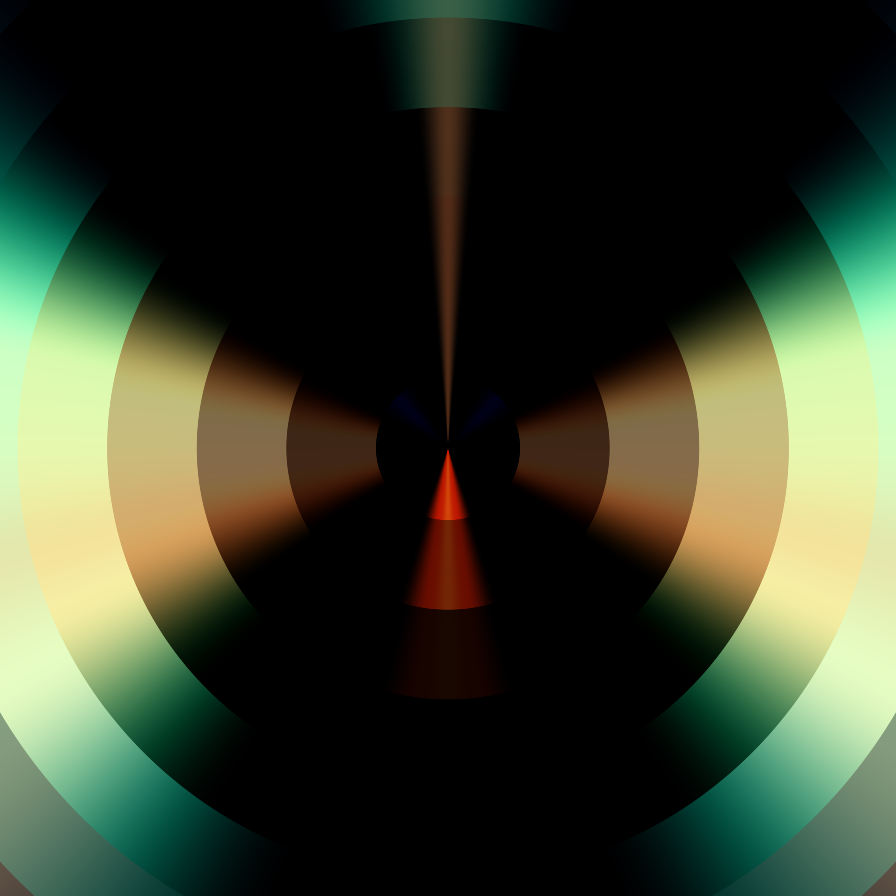
This background is drawn by a Shadertoy shader. Its source:

```glsl
// Concentric rings cut by soft radial beams: wide pale fans at the sides, a thin
// beam above and a red cone below. Each ring index sets the colour and spread of
// the beams; angle alone shades them, mirrored across the vertical axis.

// Smooth ramp from 0 to 1 per channel.
vec3 ramp(vec3 x) {
    return smoothstep(vec3(0.0), vec3(1.0), x);
}

float bell(float x, float width) {
    return exp(-x * x / (width * width));
}

// Brightest side colour of each ring, from the hub outwards.
const vec3 fanColor[8] = vec3[8](
    vec3(0.0), vec3(0.26, 0.15, 0.09), vec3(0.55, 0.42, 0.29), vec3(0.84, 0.74, 0.49),
    vec3(0.96, 0.98, 0.69), vec3(0.90, 1.0, 0.77), vec3(0.52, 0.63, 0.50), vec3(0.43, 0.44, 0.36));

// Side fan: every channel has its own upper and lower limit in degrees.
vec3 sideFan(float k, float angle) {
    vec3 upper = vec3(mix(26.0, 31.0, smoothstep(0.0, 3.0, k)), 20.0 + 4.0 * k, 16.0 + 5.0 * k);
    vec3 lower = vec3(mix(32.0, 70.0, smoothstep(1.0, 8.0, k)),
                      mix(vec2(30.0, 26.0), vec2(78.0, 80.0), smoothstep(1.0, 6.5, k)));
    vec3 upperSoft = 17.0 + vec3(0.5, 1.5, 2.0) * k;
    vec3 lowerSoft = vec3(14.0, 15.0, 16.0) + vec3(2.6, 5.5, 5.5) * k;
    vec3 fan = fanColor[int(min(k, 7.0))];
    fan *= ramp((upper - angle) / upperSoft) * ramp((lower + angle) / lowerSoft);

    // Warm band below the horizon, cooler light above it.
    fan *= 1.0 - vec3(0.0, 0.09, 0.12) * bell(angle + 14.0, 9.0) * step(3.0, k);
    fan.r *= 1.0 - 0.004 * max(angle + 15.0, 0.0);
    return fan;
}

// Thin upper beam, turning from brown to teal outwards.
vec3 upperBeam(float k, float angle) {
    vec3 tint = mix(vec3(0.32, 0.17, 0.09), vec3(0.22, 0.38, 0.28), smoothstep(2.5, 5.3, k));
    vec3 width = 5.5 + vec3(2.0, 5.5, 6.0) * max(k - 3.0, 0.0);
    return tint * ramp(1.0 - (90.0 - angle) / width);
}

// Red lower cone with an orange core, confined to the three inner rings.
vec3 lowerCone(float k, float angle) {
    float off = angle + 90.0;
    float strength = k < 0.5 ? 1.0 : k < 1.5 ? 0.55 : k < 2.5 ? 0.12 : 0.0;
    vec3 cone = vec3(0.74, 0.09, 0.0) * (1.0 - smoothstep(7.0, 20.0 - 2.0 * k, off));
    return strength * (cone + vec3(0.08, 0.18, 0.04) * bell(off, 4.0));
}

vec3 ringColor(float k, float angle, float radius) {
    vec3 color = sideFan(k, angle) + upperBeam(k, angle) + lowerCone(k, angle);

    // Faint blue lobes inside the hub.
    if (k < 0.5) color.b += 0.09 * bell(angle - 44.0, 10.0) * smoothstep(0.0, 0.05, radius);
    return color;
}

void mainImage(out vec4 fragColor, in vec2 fragCoord) {
    vec2 p = (fragCoord - 0.5 * iResolution.xy) / iResolution.y;
    float radius = length(p);
    float angle = degrees(atan(p.y, max(abs(p.x), 1e-5)));

    // Rings are a tenth of the canvas wide; blend across one pixel at each edge.
    float ringPos = (radius - 0.081) * 10.0 + 1.0;
    float k = floor(ringPos);
    float edge = smoothstep(1.0 - 10.0 / iResolution.y, 1.0, fract(ringPos));
    vec3 color = mix(ringColor(k, angle, radius), ringColor(k + 1.0, angle, radius), edge);

    fragColor = vec4(clamp(color, 0.0, 1.0), 1.0);
}
```
